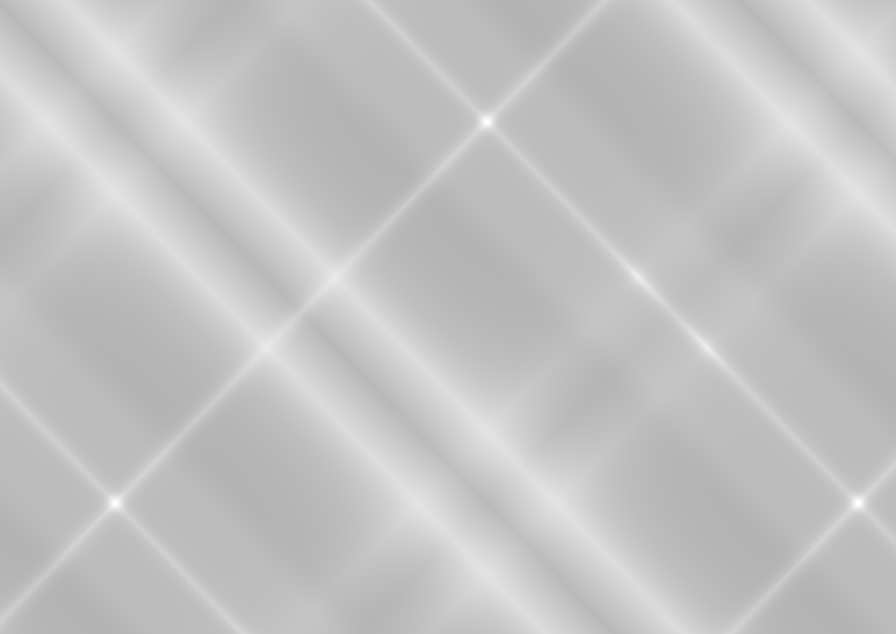
Reproduce this background procedurally as a WebGL 1 fragment shader.

```glsl
precision mediump float;
// Brushed silver plaid: two families of diagonal bands, each folded into a
// mirrored tile coordinate (0 = groove, 1 = seam). Twin ridges flank every
// groove, thin light lines run along the seams and sparkle where they cross.

uniform vec2 u_resolution;

const float HALF_TILE = 0.6015;  // groove to seam, in canvas heights
const float SLOPE = 1.027;       // steepness of the diagonals
const float RIDGE = 0.188;       // ridge position inside the folded tile
const float GROOVE_LEVEL = 0.15; // sheen left at the groove
const float LINE_WIDTH = 0.022;

// Mirrored repeat: 0 at the groove centre, 1 at the seam.
float fold(float v, float centre) {
  return abs(mod(v - centre + 1.0, 2.0) - 1.0);
}

float softMin(float a, float b, float k) {
  float h = max(k - abs(a - b), 0.0) / k;
  return min(a, b) - h * h * k * 0.25;
}

// Climbs from the groove to the ridge, then fades towards the seam.
float sheen(float t, float fade) {
  float climb = mix(GROOVE_LEVEL, 1.0, t / RIDGE);
  float decay = exp((RIDGE - t) / fade);
  return softMin(climb, decay, 0.12);
}

// Soft-tipped light line along the seam.
float seamLine(float t, float width) {
  float gap = 1.0 - t;
  float tip = 0.25 * width;
  return exp((tip - sqrt(gap * gap + tip * tip)) / width);
}

void main() {
  // Diagonal axes, measured from the upper left corner.
  vec2 p = gl_FragCoord.xy / u_resolution.y;
  float x = p.x * SLOPE;
  float y = 1.0 - p.y;
  float falling = fold((y - x) / HALF_TILE, 0.008);
  float rising = fold((y + x) / HALF_TILE, 0.63);

  // Broad bands: strong falling ridges, widened by the faint rising ones.
  float crossSheen = sheen(rising, 0.13);
  float mainSheen = sheen(falling, mix(0.12, 0.2, crossSheen));
  float shade = 0.697 + 0.165 * mainSheen + 0.032 * crossSheen;
  shade += 0.038 * smoothstep(0.63, 0.79, falling);

  // Thin lines, flaring where they meet a ridge of the other family.
  float fallingLine = seamLine(falling, LINE_WIDTH);
  float risingLine = seamLine(rising, LINE_WIDTH * (1.0 + 0.5 * mainSheen));
  shade += fallingLine * (0.075 + 0.09 * crossSheen * crossSheen);
  shade += risingLine * mix(0.09, 0.055, mainSheen);

  // Sparkle at each crossing of two lines.
  float spark = length(vec2(1.0 - falling, 1.0 - rising)) / 0.028;
  shade += 0.11 * exp(-spark * spark);

  gl_FragColor = vec4(vec3(min(shade, 1.0)), 1.0);
}
```
